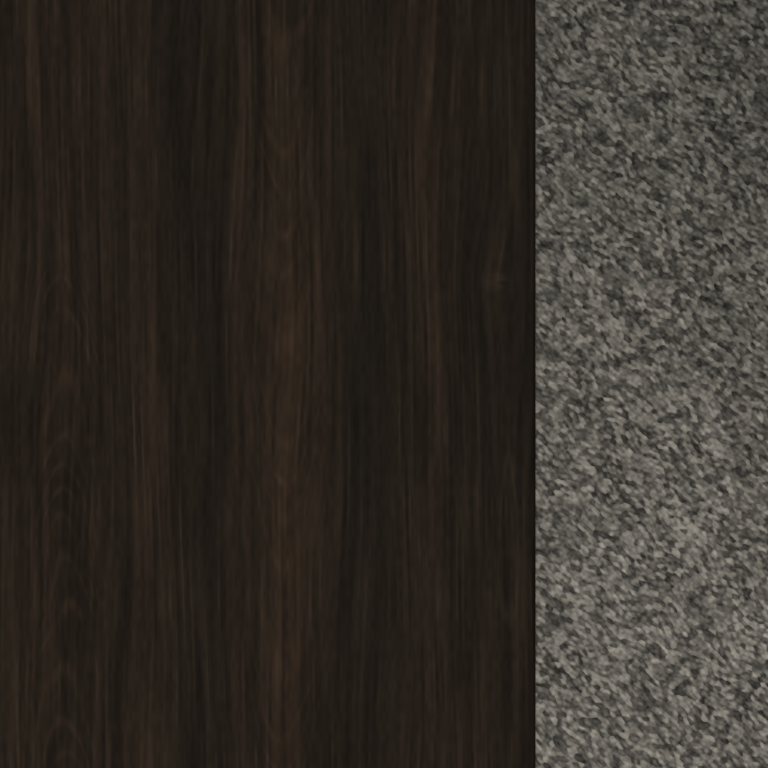
Give the GLSL for this texture, as a three.js fragment shader.

```glsl
// Dark vertical-grained wood panel beside a strip of grey woven carpet.
// Wood: stretched noise streaks, broad colour bands and nested parabolic arches.
// Carpet: smooth cellular tufts, slanted and stretched, under a soft light falloff.
varying vec2 vUv;

const float SEAM_X = 0.697;
const float EDGE_SOFT = 0.0012;
const vec3 WOOD_DARK = vec3(0.112, 0.099, 0.081);
const vec3 WOOD_BROWN = vec3(0.180, 0.142, 0.112);
const vec3 WOOD_PALE = vec3(0.32, 0.27, 0.215);
const vec3 CARPET_TINT = vec3(1.035, 1.0, 0.925);
const vec2 TUFT_DENSITY = vec2(125.0, 215.0);
const float TUFT_ANGLE = 0.70;
const float TUFT_CONTRAST = 0.33;
const float STREAK_CONTRAST = 0.30;
const vec2 KNOT = vec2(0.648, 0.632);
const vec2 SLIVER = vec2(0.662, 0.300);

float hash(vec2 p) {
  vec3 q = fract(vec3(p.xyx) * 0.1031);
  q += dot(q, q.yzx + 33.33);
  return fract((q.x + q.y) * q.z);
}

float noise(vec2 p) {
  vec2 i = floor(p), f = fract(p);
  f = f * f * (3.0 - 2.0 * f);
  return mix(mix(hash(i), hash(i + vec2(1.0, 0.0)), f.x),
             mix(hash(i + vec2(0.0, 1.0)), hash(i + vec2(1.0, 1.0)), f.x), f.y);
}

float bell(float x, float center, float width) {
  float d = (x - center) / width;
  return exp(-d * d);
}

// Nested arches along an axis; bend > 0 points up, bend < 0 points down.
float arches(vec2 p, float axis, float bend, float rings) {
  float dx = p.x - axis + 0.004 * sin(p.y * 23.0) + 0.006 * (noise(p * vec2(30.0, 14.0)) - 0.5);
  float level = p.y + bend * dx * dx + 0.04 * noise(p * vec2(28.0, 9.0));
  float wave = 0.5 + 0.5 * sin(6.2832 * (rings * level + 0.5 * sin(level * 17.0)));
  float broken = 0.3 + 1.2 * noise(p * vec2(70.0, 30.0) + 5.0);
  return (pow(wave, 5.0) * broken - 0.22) * bell(dx, 0.0, 0.042);
}

// Smoothly blended tone of the nearest cellular tufts, and their closeness.
vec2 tufts(vec2 p) {
  vec2 cell = floor(p);
  float tone = 0.0, weight = 0.0;
  for (int y = -1; y <= 1; y++) {
    for (int x = -1; x <= 1; x++) {
      vec2 id = cell + vec2(float(x), float(y));
      vec2 site = id + vec2(hash(id), hash(id + 57.3));
      vec2 d = p - site;
      float w = exp(-6.0 * dot(d, d));
      tone += w * hash(id + 113.7);
      weight += w;
    }
  }
  return vec2(tone / max(weight, 0.0001), weight);
}

vec3 wood(vec2 p) {
  // Gentle sway of the grain, pushed aside around the knot.
  vec2 g = p;
  g.x += 0.005 * sin(p.y * 5.0 + p.x * 19.0) + 0.002 * sin(p.y * 13.0 + p.x * 41.0);
  g.x += 0.010 * bell(p.y, KNOT.y, 0.07) * bell(p.x, KNOT.x - 0.015, 0.03);

  float broad = noise(g * vec2(32.0, 2.0)) - 0.5;
  float streak = noise(g * vec2(110.0, 4.5) + 7.0) - 0.5;
  float fine = noise(g * vec2(250.0, 9.0) + 31.0) - 0.5;
  float grit = noise(p * vec2(270.0, 75.0) + 83.0) - 0.5;

  // Brown bands and the dark heartwood between them.
  float brown = 0.34 + 0.12 * (1.0 - p.y);
  brown += 0.16 * bell(g.x, 0.05, 0.06) + 0.18 * bell(g.x, 0.175, 0.035);
  brown += 0.32 * bell(g.x, 0.385, 0.045) + 0.16 * bell(g.x, 0.555, 0.035);
  brown -= 0.18 * bell(g.x, 0.255, 0.035) + 0.14 * bell(g.x, 0.475, 0.04);
  brown -= 0.14 * bell(g.x, 0.655, 0.04);
  brown += 0.34 * broad + 0.25 * streak;

  // Arched figure on the left and in the middle.
  float leftFade = 1.0 - smoothstep(0.60, 0.70, p.y);
  brown += 0.42 * leftFade * arches(p, 0.085, 75.0, 19.0);
  brown += 0.34 * arches(p, 0.372, -65.0, 13.0);
  brown -= 0.30 * leftFade * bell(p.x, 0.087, 0.018) * bell(p.y, 0.37, 0.06);
  vec3 color = mix(WOOD_DARK, WOOD_BROWN, clamp(brown, -0.1, 1.2));
  color *= 1.0 + STREAK_CONTRAST * (0.5 * streak + fine + 0.55 * grit);

  // Thin pale grain lines, the knot, and a narrow closed loop of grain.
  float pale = 0.14 * smoothstep(0.25, 0.48, fine) * noise(p * vec2(60.0, 28.0));
  vec2 k = (p - KNOT) / vec2(0.017, 0.013);
  pale += 0.35 * exp(-dot(k, k)) * noise(p * vec2(75.0, 190.0));
  vec2 s = (p - SLIVER) / vec2(0.012, 0.105);
  s.x *= 1.0 + 0.35 * s.y;
  pale += 0.20 * bell(length(s), 1.0, 0.14) * (0.2 + 0.8 * noise(p * 45.0));
  color = mix(color, WOOD_PALE, pale);
  return color * (1.0 - 0.18 * smoothstep(0.675, SEAM_X, p.x));
}

vec3 carpet(vec2 p) {
  float c = cos(TUFT_ANGLE), s = sin(TUFT_ANGLE);
  vec2 q = vec2(c * p.x - s * p.y, s * p.x + c * p.y);
  q += 0.0018 * vec2(sin(p.y * 61.0 + p.x * 23.0), sin(p.x * 73.0 - p.y * 37.0));
  vec2 t = tufts(q * TUFT_DENSITY);
  float pile = TUFT_CONTRAST * (t.x - 0.5) + 0.05 * (min(t.y, 1.4) - 0.8);
  pile += 0.13 * (noise(p * 250.0) - 0.5) + 0.05 * (noise(q * vec2(22.0, 60.0)) - 0.5);
  float light = mix(0.385, 0.318, smoothstep(0.1, 1.0, p.y));
  light -= 0.035 * smoothstep(0.85, 1.0, p.x) * smoothstep(0.3, 1.0, p.y);
  return CARPET_TINT * clamp(light + pile * light * 2.5, 0.12, 0.60);
}

void main() {
  float side = smoothstep(SEAM_X - EDGE_SOFT, SEAM_X + EDGE_SOFT, vUv.x);
  vec3 color = mix(wood(vUv), carpet(vUv), side);
  color *= 1.0 - 0.25 * bell(vUv.x, SEAM_X - 0.001, 0.0025);
  gl_FragColor = vec4(color, 1.0);
}
```
